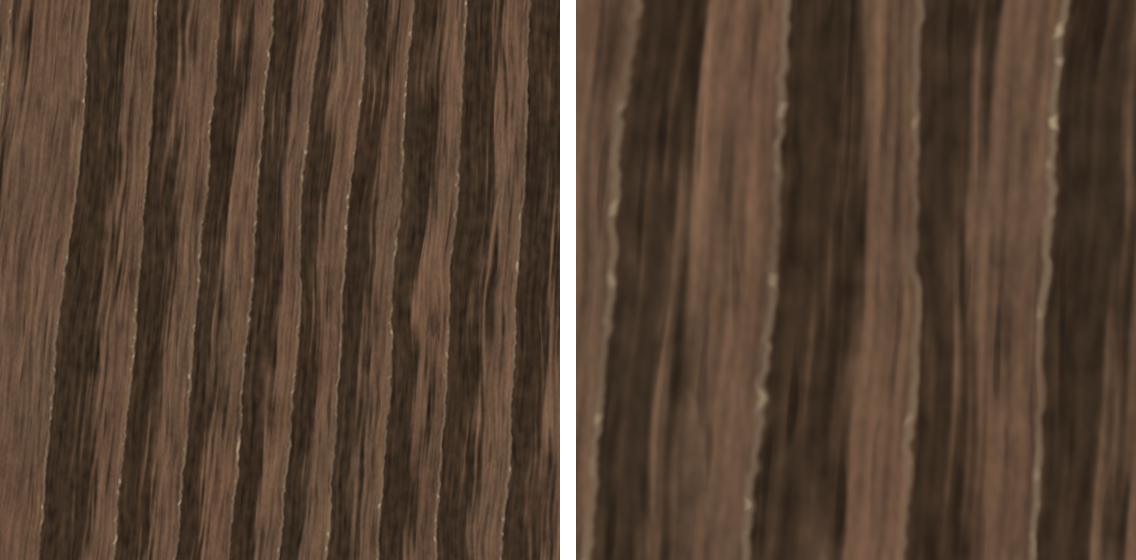
Left: the whole. Right: its middle third, enlarged.
This texture is drawn by a Shadertoy shader. Its source:

```glsl
#define BANDS 9.3          // growth bands across the canvas
#define CROWDING 0.42      // how much bands tighten right of centre
#define DARK_WIDTH 0.52    // dark share of each band
#define FIBRE_CONTRAST 0.36
#define MOTTLE_CONTRAST 0.32
#define RIM_WIDTH 0.0045
#define DARK_WOOD vec3(0.240, 0.180, 0.131)
#define LIGHT_WOOD vec3(0.402, 0.300, 0.232)
#define RIM_WOOD vec3(0.470, 0.400, 0.325)
#define GLINT vec3(0.680, 0.610, 0.490)

vec2 hash2(vec2 p) {
    vec3 q = fract(p.xyx * vec3(0.1031, 0.1030, 0.0973));
    q += dot(q, q.yzx + 33.33);
    return fract((q.xx + q.yz) * q.zy);
}

float cornerSlope(vec2 cell, vec2 offset) {
    return dot(hash2(cell + 100.0) * 2.0 - 1.0, offset);
}

// Gradient noise, centred on zero
float noise(vec2 p) {
    vec2 i = floor(p), f = fract(p);
    vec2 w = f * f * f * (f * (f * 6.0 - 15.0) + 10.0);
    vec2 e = vec2(1.0, 0.0);
    float low = mix(cornerSlope(i, f), cornerSlope(i + e.xy, f - e.xy), w.x);
    float high = mix(cornerSlope(i + e.yx, f - e.yx), cornerSlope(i + e.xx, f - e.xx), w.x);
    return mix(low, high, w.y);
}

// Leaning, gently wandering coordinates that follow the grain
vec2 grainSpace(vec2 uv) {
    float lean = mix(0.105, 0.045, clamp(uv.x, 0.0, 1.0));
    float wander = 0.018 * noise(uv * vec2(5.0, 2.6)) + 0.006 * noise(uv * vec2(12.0, 9.0) + 7.0);
    return vec2(uv.x - lean * (uv.y - 0.5) + wander, uv.y);
}

void mainImage(out vec4 fragColor, in vec2 fragCoord) {
    vec2 uv = fragCoord / iResolution.y;
    vec2 grain = grainSpace(uv);

    // Fibres at several widths, all stretched along the grain
    float fine = noise(grain * vec2(155.0, 10.0));
    float medium = noise(grain * vec2(68.0, 5.0) + 31.0);
    float broad = noise(grain * vec2(30.0, 3.0) + 57.0);
    float mottle = noise(grain * vec2(95.0, 42.0) + 13.0);
    float fuzz = noise(uv * vec2(210.0, 110.0) + 5.0);

    // Uneven bands with slightly ragged edges
    float edgeX = grain.x + 0.004 * noise(uv * vec2(22.0, 48.0)) + 0.002 * noise(uv * vec2(40.0, 120.0));
    float band = BANDS * edgeX + CROWDING * sin(6.2832 * (edgeX - 0.55)) + 0.1;
    float phase = fract(band);
    float id = floor(band);
    float spacing = 1.0 / (BANDS + CROWDING * 6.2832 * cos(6.2832 * (edgeX - 0.55)));
    float edgeDistance = min(phase, 1.0 - phase) * spacing;

    // Sharp drop into dark wood, then a streaky return to light wood
    float darkEnd = id < 0.5 ? 0.08 : DARK_WIDTH + 0.14 * (hash2(vec2(id, 3.0)).x - 0.5);
    float streaks = 0.35 * fine + 0.55 * medium + 0.35 * broad;
    float lightness = smoothstep(darkEnd - 0.17, darkEnd + 0.17, phase + streaks * 0.75);
    lightness = max(lightness, smoothstep(0.86, 0.95, phase));
    lightness = max(lightness, 1.0 - smoothstep(0.0, 0.0055, phase * spacing));

    // Wood tone with fibres and mottled pores
    vec3 colour = mix(DARK_WOOD, LIGHT_WOOD, lightness);
    float shade = FIBRE_CONTRAST * (fine + 0.6 * medium + 0.5 * broad);
    shade += MOTTLE_CONTRAST * mottle * mix(1.0, 0.35, lightness) + 0.10 * fuzz;
    colour *= 1.0 + shade;
    float pore = smoothstep(0.16, 0.42, noise(grain * vec2(120.0, 13.0) + 83.0));
    colour *= 1.0 - 0.20 * pore;
    float greyness = 0.5 + noise(uv * vec2(7.0, 4.0) + 19.0);
    colour = mix(colour, dot(colour, vec3(0.36, 0.42, 0.22)) * vec3(1.17, 0.98, 0.78), 0.4 * greyness);

    // Pale worn rim, broken into small glints
    float rim = 1.0 - smoothstep(0.0, RIM_WIDTH, edgeDistance);
    float wear = smoothstep(-0.35, 0.25, noise(uv * vec2(9.0, 14.0) + 41.0));
    float sparkle = smoothstep(0.06, 0.40, noise(uv * vec2(60.0, 75.0) + 71.0));
    colour = mix(colour, RIM_WOOD, rim * mix(0.35, 0.85, wear));
    colour = mix(colour, GLINT, rim * sparkle * wear * 0.8);

    fragColor = vec4(colour, 1.0);
}
```
